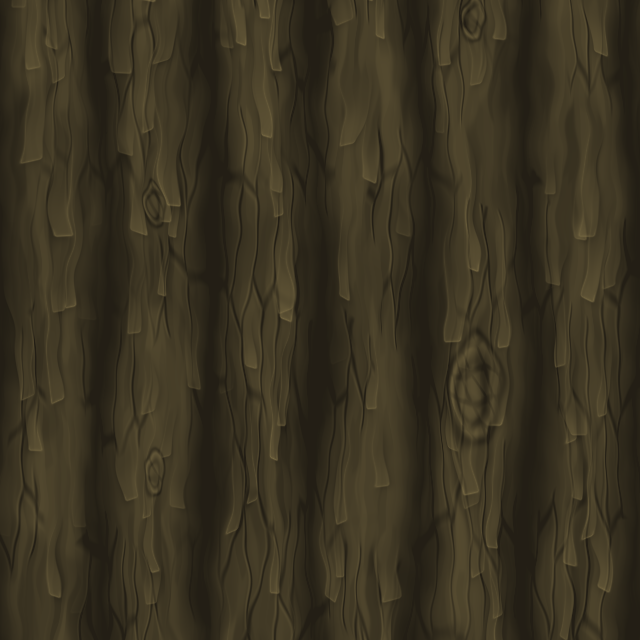
Write a Shadertoy shader that draws this texture.

```glsl
#define LOGS 6.0
#define SEAM_SHADE 0.32
#define STROKE_CONTRAST 0.30
#define CRACK_DEPTH 0.17
#define PLATE_LIGHT 0.24
#define RIM_LIGHT 0.34
#define PLATE_CHANCE 0.52
#define KNOTS 4
#define BARK_DARK vec3(0.175, 0.153, 0.102)
#define BARK_LIGHT vec3(0.50, 0.44, 0.28)

vec2 hash2(vec2 p) {
    vec3 q = fract(p.xyx * vec3(0.1031, 0.1030, 0.0973));
    q += dot(q, q.yzx + 33.33);
    return fract((q.xx + q.yz) * q.zy);
}

// x: softly blended cell tone, y: distance to the cell border
vec2 cells(vec2 p) {
    vec2 base = floor(p);
    float near = 9.0, next = 9.0, sum = 0.0, weight = 0.0;
    for (int j = -1; j <= 1; j++)
    for (int i = -1; i <= 1; i++) {
        vec2 id = base + vec2(i, j);
        float d = length(id + 0.15 + 0.7 * hash2(id) - p);
        float w = exp(-14.0 * d * d);
        sum += w * hash2(id + 71.0).x;
        weight += w;
        next = min(next, max(near, d));
        near = min(near, d);
    }
    return vec2(sum / weight, next - near);
}

// Bends the grain sideways in slow, uneven waves
vec2 bendGrain(vec2 p) {
    p.x += 0.005 * sin(p.y * 11.0 + p.x * 23.0);
    p.x += 0.003 * sin(p.y * 29.0 - p.x * 47.0 + 2.0 * sin(p.y * 8.0));
    p.x += 0.0012 * sin(p.y * 83.0 + p.x * 90.0);
    return p;
}

// Distance from the middle of the nearest seam, in log widths
float seamDistance(vec2 p) {
    float u = p.x * LOGS + 0.04 + 0.05 * sin(p.y * 7.0 + floor(p.x * LOGS) * 0.3);
    return abs(fract(u + 0.5) - 0.5);
}

float crackHeight(vec2 p) {
    return smoothstep(0.0, 0.16, cells(p * vec2(37.0, 5.5)).y);
}

// Lays raised slivers of bark over the tone, lit at the lower end
float addPlates(float tone, vec2 p, float layer) {
    vec2 size = vec2(0.056, 0.21);
    vec2 shift = layer * vec2(0.021, 0.083);
    vec2 base = floor((p + shift) / size);
    for (int j = -1; j <= 1; j++)
    for (int i = -1; i <= 1; i++) {
        vec2 id = base + vec2(i, j);
        vec2 a = hash2(id + layer * 37.0), b = hash2(id + layer * 37.0 + 11.0);
        vec2 center = (id + 0.25 + 0.5 * a) * size - shift;
        float keep = step(hash2(id + layer * 37.0 + 23.0).x, PLATE_CHANCE);
        keep *= smoothstep(0.12, 0.27, seamDistance(center));
        vec2 halfSize = vec2(mix(0.006, 0.018, b.x * b.x), mix(0.035, 0.115, b.y));
        vec2 q = p - center;
        q.x += (a.x - 0.5) * 0.16 * q.y + 0.0025 * sin(q.y * 55.0 + a.y * 40.0);
        float along = q.y / halfSize.y;
        q.y += (a.y - 0.5) * 1.1 * q.x;
        halfSize.x *= 1.0 + (b.x - 0.6) * 0.7 * along;
        vec2 e = abs(q) - halfSize + 0.004;
        float d = length(max(e, 0.0)) + min(max(e.x, e.y), 0.0) - 0.004;
        float side = (a.x < 0.65 ? -1.0 : 1.0) * q.x / halfSize.x;
        float foot = smoothstep(0.2, -1.0, along);
        float fade = keep * smoothstep(1.05, 0.1, along);
        float fill = smoothstep(0.0015, -0.0015, d) * fade;
        float shadow = exp(-max(d, 0.0) / 0.005) * smoothstep(0.6, -0.8, side + 0.6 * along);
        tone -= 0.17 * shadow * fade * (1.0 - fill);
        tone = mix(tone, 0.65 * tone + 0.10 + PLATE_LIGHT * foot * (0.4 + 0.6 * a.y), fill);
        float bottom = smoothstep(-0.82, -1.0, along);
        float rim = exp(-abs(d + 0.0015) / 0.0017) * max(bottom, 0.6 * smoothstep(0.4, 0.9, side));
        tone += RIM_LIGHT * rim * fade * (0.35 + 0.65 * b.y);
    }
    return tone;
}

// x: height position, y: size of each knot, z: its log centre
vec3 knotShape(int i) {
    float k = float(i);
    float x = (mod(4.0 - k * 3.0, LOGS) + 0.46) / LOGS;
    return vec3(fract(0.39 + k * 0.29), i == 0 ? 1.0 : 0.42, x);
}

void mainImage(out vec4 fragColor, in vec2 fragCoord) {
    vec2 uv = fragCoord / iResolution.y;
    vec2 p = bendGrain(uv);

    // Grain parts around the knots
    float knotTone = 0.0, eye = 0.0;
    for (int i = 0; i < KNOTS; i++) {
        vec3 knot = knotShape(i);
        vec2 q = (p - knot.zx) / (vec2(0.043, 0.088) * knot.y);
        float r = length(q) + 0.12 * abs(q.x) + 0.07 * sin(q.y * 5.0 + q.x * 4.0);
        p.x -= 0.018 * knot.y * q.x * exp(-r * r);
        float inside = smoothstep(1.0, 0.8, r);
        eye = max(eye, inside);
        knotTone -= 0.24 * exp(-pow((r - 1.0) / 0.10, 2.0));
        knotTone += 0.22 * exp(-pow((r - 0.80) / 0.09, 2.0)) * (0.6 - 0.4 * q.x);
        knotTone -= 0.20 * exp(-pow((r - 0.55) / 0.10, 2.0));
    }

    // Rounded logs with painted strokes
    float edge = seamDistance(p);
    float dome = smoothstep(0.02, 0.34, edge);
    float tone = 0.27 - SEAM_SHADE * (1.0 - dome) - 0.10 * exp(-edge / 0.035);
    float strokes = 0.65 * cells(p * vec2(48.0, 6.0)).x + 0.35 * cells(p * vec2(105.0, 11.0) + 9.0).x;
    tone += STROKE_CONTRAST * (strokes - 0.47) * (0.45 + 0.75 * dome);
    tone += 0.10 * (cells(uv * vec2(9.0, 5.0) + 4.0).x - 0.5);

    // Cracks, lit along one flank
    float height = crackHeight(p);
    float flank = height - crackHeight(p + vec2(0.0028, 0.002));
    float open = smoothstep(0.35, 0.7, cells(p * vec2(17.0, 6.0) + 30.0).x);
    tone += open * (0.16 * flank * dome - CRACK_DEPTH * (1.0 - height));

    // Raised bark, then knots on top
    float bark = tone;
    for (int layer = 0; layer < 3; layer++) bark = addPlates(bark, p, float(layer));
    tone = mix(bark, tone, 0.8 * eye) + knotTone;
    float splinter = cells(vec2(p.x * 75.0 + p.y * 22.0, p.y * 24.0)).y;
    tone += eye * (0.16 * smoothstep(0.05, 0.35, splinter) - 0.10);

    fragColor = vec4(mix(BARK_DARK, BARK_LIGHT, clamp(tone, -0.12, 1.05)), 1.0);
}
```
